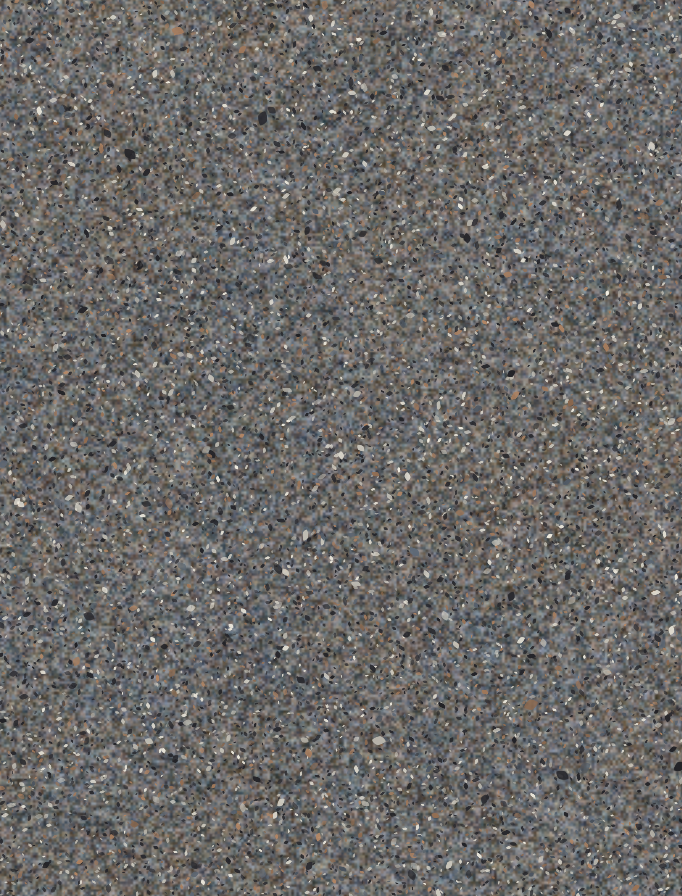
Reproduce this texture procedurally as a Shadertoy shader.

```glsl
// Weathered grey asphalt with fine grit and scattered mineral chips.

const vec3 ASPHALT = vec3(0.422, 0.417, 0.412);
const vec3 INK     = vec3(0.150, 0.150, 0.170);
const vec3 SLATE   = vec3(0.340, 0.380, 0.430);
const vec3 TAN     = vec3(0.640, 0.480, 0.360);
const vec3 PALE    = vec3(0.860, 0.845, 0.800);

const float FINE_GRIT   = 340.0;  // cells per canvas height
const float COARSE_GRIT = 170.0;
const float GRIT_CONTRAST = 0.25;
const float TINT_CONTRAST = 0.07;
const float MOTTLE_CONTRAST = 0.05;

// Cumulative shares of the chip kinds; the rest is pale
const float INK_SHARE = 0.42;
const float SLATE_SHARE = 0.57;
const float TAN_SHARE = 0.74;

vec3 hash3(vec3 p) {
    p = fract(p * vec3(0.1031, 0.1030, 0.0973));
    p += dot(p, p.yxz + 33.33);
    return fract((p.xxy + p.yxx) * p.zyx);
}

// Smooth value noise with three independent channels
vec3 noise3(vec2 p, float seed) {
    vec2 cell = floor(p);
    vec2 f = fract(p);
    f = f * f * (3.0 - 2.0 * f);
    vec3 low  = mix(hash3(vec3(cell, seed)),
                    hash3(vec3(cell + vec2(1, 0), seed)), f.x);
    vec3 high = mix(hash3(vec3(cell + vec2(0, 1), seed)),
                    hash3(vec3(cell + vec2(1, 1), seed)), f.x);
    return mix(low, high, f.y);
}

vec3 chipColour(vec3 h) {
    vec3 colour = h.x < INK_SHARE ? INK
                : h.x < SLATE_SHARE ? SLATE
                : h.x < TAN_SHARE ? TAN : PALE;
    return colour * mix(0.82, 1.12, h.y);
}

// Lays angular chips over the ground, one possible chip per cell
vec3 addChips(vec3 ground, vec2 uv, float density, float share,
              vec2 radiusRange, float seed) {
    vec2 p = uv * density;
    vec2 home = floor(p);
    float edge = 0.6 * density / iResolution.y;
    for (int y = -1; y <= 1; y++)
    for (int x = -1; x <= 1; x++) {
        vec2 cell = home + vec2(x, y);
        vec3 place = hash3(vec3(cell, seed));
        if (place.z > share) continue;
        vec3 form = hash3(vec3(cell, seed + 17.0));
        vec3 tone = hash3(vec3(cell, seed + 41.0));

        // Turn and stretch, then blend an ellipse with a box
        vec2 d = p - cell - 0.5 - 0.8 * (place.xy - 0.5);
        float angle = 6.2832 * form.x;
        d = mat2(cos(angle), sin(angle), -sin(angle), cos(angle)) * d;
        d.y *= mix(1.1, 2.0, form.y);
        d.x += 0.3 * d.y;
        float reach = mix(length(d), max(abs(d.x), abs(d.y)), 0.5);
        float radius = mix(radiusRange.x, radiusRange.y, form.z * form.z);
        float cover = 1.0 - smoothstep(-edge, edge, reach - radius);
        ground = mix(ground, chipColour(tone), cover * mix(0.5, 1.0, tone.z));
    }
    return ground;
}

void mainImage(out vec4 fragColor, in vec2 fragCoord) {
    vec2 uv = fragCoord / iResolution.y;

    // Broad, faint wear and warm or cool drift
    vec3 mottle = 0.6 * noise3(uv * 7.0, 3.0) + 0.4 * noise3(uv * 23.0, 5.0) - 0.5;
    vec3 colour = ASPHALT + MOTTLE_CONTRAST * mottle.x;
    colour += 0.04 * mottle.y * vec3(1.0, 0.1, -1.0);

    // Dense grit with slight mineral tints
    vec3 fine = noise3(uv * FINE_GRIT, 11.0) - 0.5;
    vec3 coarse = noise3(uv * COARSE_GRIT + 0.37, 13.0) - 0.5;
    colour += GRIT_CONTRAST * (fine.x + 0.8 * coarse.x);
    colour += TINT_CONTRAST * (fine.y + coarse.y) * vec3(1.0, 0.0, -1.0);
    colour += 0.4 * TINT_CONTRAST * coarse.z * vec3(-0.5, 1.0, -0.5);

    // Chips from sand to small stones
    colour = addChips(colour, uv, 170.0, 0.42, vec2(0.22, 0.46), 61.0);
    colour = addChips(colour, uv, 95.0, 0.24, vec2(0.18, 0.42), 127.0);
    colour = addChips(colour, uv, 36.0, 0.13, vec2(0.10, 0.24), 211.0);

    fragColor = vec4(clamp(colour, 0.0, 1.0), 1.0);
}
```
